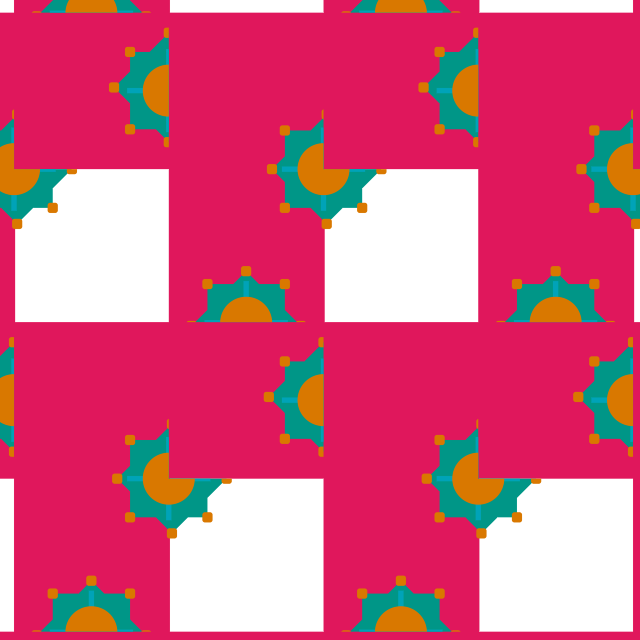
Give the GLSL for this pattern, as a three.js fragment shader.

```glsl
// Brick-offset patchwork of white squares and clipped eight-pointed blossoms on pink.
varying vec2 vUv;

const float CELL = 0.2418;                  // half a block, in canvas units
const vec2 ORIGIN = vec2(0.5055, 0.4957);   // lower left corner of one block
const float SOFT = 0.004;                   // edge softness, in cells
const float INSET = 0.0075;                 // gap left and above each white square
const float DRIFT = 0.0205;                 // offset of the rotated square

const vec3 PINK = vec3(0.88, 0.09, 0.36);
const vec3 WHITE = vec3(1.0);
const vec3 TEAL = vec3(0.0, 0.59, 0.53);
const vec3 CYAN = vec3(0.0, 0.64, 0.72);
const vec3 ORANGE = vec3(0.85, 0.47, 0.0);

// Coverage of a shape from its signed distance
float fill(float d) {
  return 1.0 - smoothstep(-SOFT, SOFT, d);
}

float box(vec2 p, vec2 halfSize) {
  vec2 d = abs(p) - halfSize;
  return length(max(d, 0.0)) + min(max(d.x, d.y), 0.0);
}

float bead(vec2 p) {
  const float ROUNDING = 0.017;
  return box(p, vec2(0.033 - ROUNDING)) - ROUNDING;
}

// Fold all four axis directions onto +x
vec2 foldAxes(vec2 p) {
  p = abs(p);
  return vec2(max(p.x, p.y), min(p.x, p.y));
}

// Two crossed squares, four bars, a disc and eight corner beads
vec3 blossom(vec3 base, vec2 p, vec2 drift, float mask) {
  const float SIDE = 0.25;
  const float TIP = 0.3536;
  vec2 turned = p - drift;

  float square = box(p, vec2(SIDE));
  float diamond = (abs(turned.x) + abs(turned.y) - TIP) * 0.7071;
  float bars = box(foldAxes(p), vec2(0.269, 0.0172));
  float disc = length(p) - 0.168;
  float beads = min(bead(abs(p) - SIDE), bead(foldAxes(turned) - vec2(TIP, 0.0)));

  vec3 color = mix(base, TEAL, mask * fill(min(square, diamond)));
  color = mix(color, CYAN, mask * fill(bars));
  return mix(color, ORANGE, mask * fill(min(disc, beads)));
}

void main() {
  // Blocks two cells wide and high; each row slides by one cell
  vec2 grid = (vUv - ORIGIN) / CELL;
  float row = floor(grid.y / 2.0);
  vec2 q = vec2(mod(grid.x + row, 2.0), grid.y - 2.0 * row);

  // White square in the lower left cell
  vec2 low = vec2(INSET, SOFT);
  vec2 high = vec2(1.0, 1.0 - INSET);
  float panel = box(q - 0.5 * (low + high), 0.5 * (high - low));
  vec3 color = mix(PINK, WHITE, fill(panel));

  // Blossom on the panel corner, without its upper right quarter
  vec2 corner = vec2(mod(q.x + 1.0, 2.0) - 1.0, q.y - high.y);
  color = blossom(color, corner, vec2(DRIFT, 0.0), fill(min(corner.x, corner.y)));

  // Left half on the side of the upper left cell
  vec2 side = q - vec2(1.0, 1.5);
  color = blossom(color, side, vec2(0.0, DRIFT), fill(side.x));

  // Upper half on the foot of the lower right cell
  vec2 foot = q - vec2(1.5, 0.0);
  color = blossom(color, foot, vec2(0.0, -DRIFT), fill(SOFT - foot.y));

  gl_FragColor = vec4(color, 1.0);
}
```
